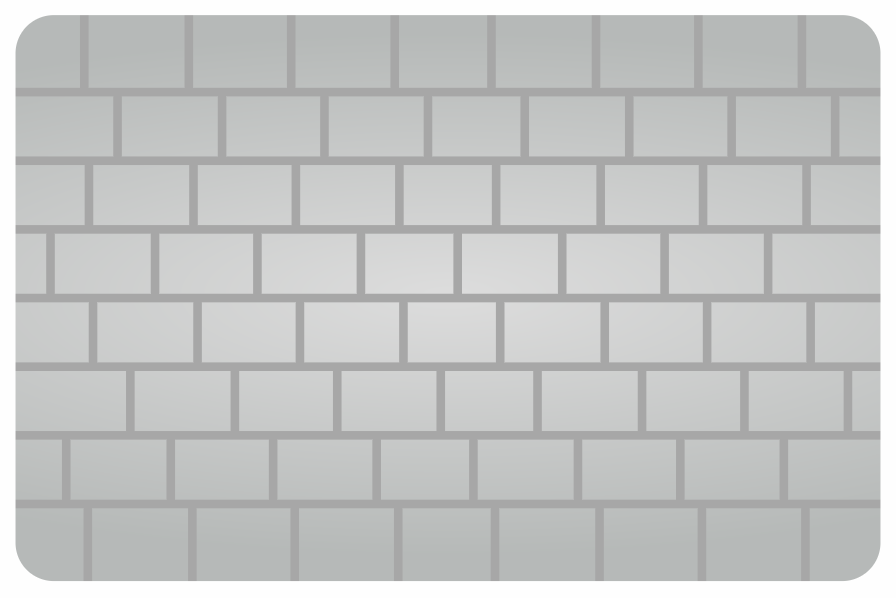
Write a Shadertoy shader that draws this pattern.

```glsl
// A rounded panel of offset brickwork: eight courses parted by grey joints.
// Each course repeats a four-brick rhythm from its own starting offset, and
// a wide elliptical gradient lights the bricks from the centre outward.

// Lengths are fractions of the canvas height, measured from its centre.
const vec2  PANEL_CENTRE  = vec2(0.0, 0.0015);
const vec2  PANEL_HALF    = vec2(0.7232, 0.4732);
const float CORNER_RADIUS = 0.064;

const int   COURSES        = 8;
const int   JOINTS_PER_ROW = 8;
const float TOP_JOINT_Y    = 0.346;
const float COURSE_HEIGHT  = 0.1148;
const float JOINT_HALF     = 0.0072;

// Joint positions inside one rhythm, and the first joint of each course.
const float RHYTHM_LENGTH = 0.6809;
const float RHYTHM[4] = float[4](0.0, 0.1748, 0.3460, 0.5191);
const float COURSE_START[8] = float[8](
    -0.6082, -0.5526, -0.6004, -0.6647,
    -0.5936, -0.5312, -0.6384, -0.6023);

const vec2 GLOW_CENTRE = vec2(0.0, 0.008);
const vec2 GLOW_RADII  = vec2(1.44, 0.44);

const vec3 BACKGROUND  = vec3(0.996);
const vec3 JOINT_GREY  = vec3(0.655);
const vec3 BRICK_LIGHT = vec3(0.865);
const vec3 BRICK_SHADE = vec3(0.712, 0.725, 0.720);

float roundedBox(vec2 p, vec2 halfSize, float radius) {
    vec2 q = abs(p) - halfSize + radius;
    return length(max(q, 0.0)) + min(max(q.x, q.y), 0.0) - radius;
}

// Anti-aliased coverage of the region where the distance is negative.
float coverage(float dist, float pixel) {
    return clamp(0.5 - dist / pixel, 0.0, 1.0);
}

// Distance to the nearest horizontal or vertical joint.
float jointDistance(vec2 p) {
    float level = (TOP_JOINT_Y - p.y) / COURSE_HEIGHT;

    // Horizontal joints between the courses
    float nearest = clamp(round(level), 0.0, float(COURSES - 2));
    float dist = abs(level - nearest) * COURSE_HEIGHT;

    // Vertical joints of this course
    int course = clamp(int(floor(level)) + 1, 0, COURSES - 1);
    for (int i = 0; i < JOINTS_PER_ROW; i++) {
        float jointX = COURSE_START[course] + RHYTHM[i % 4]
                     + float(i / 4) * RHYTHM_LENGTH;
        dist = min(dist, abs(p.x - jointX));
    }
    return dist - JOINT_HALF;
}

vec3 brickColour(vec2 p) {
    float falloff = length((p - GLOW_CENTRE) / GLOW_RADII);
    return mix(BRICK_LIGHT, BRICK_SHADE, min(falloff, 1.0));
}

void mainImage(out vec4 fragColor, in vec2 fragCoord) {
    float pixel = 1.0 / iResolution.y;
    vec2 p = (fragCoord - 0.5 * iResolution.xy) * pixel;

    vec3 wall = mix(brickColour(p), JOINT_GREY, coverage(jointDistance(p), pixel));
    float panel = roundedBox(p - PANEL_CENTRE, PANEL_HALF, CORNER_RADIUS);
    fragColor = vec4(mix(BACKGROUND, wall, coverage(panel, pixel)), 1.0);
}
```
